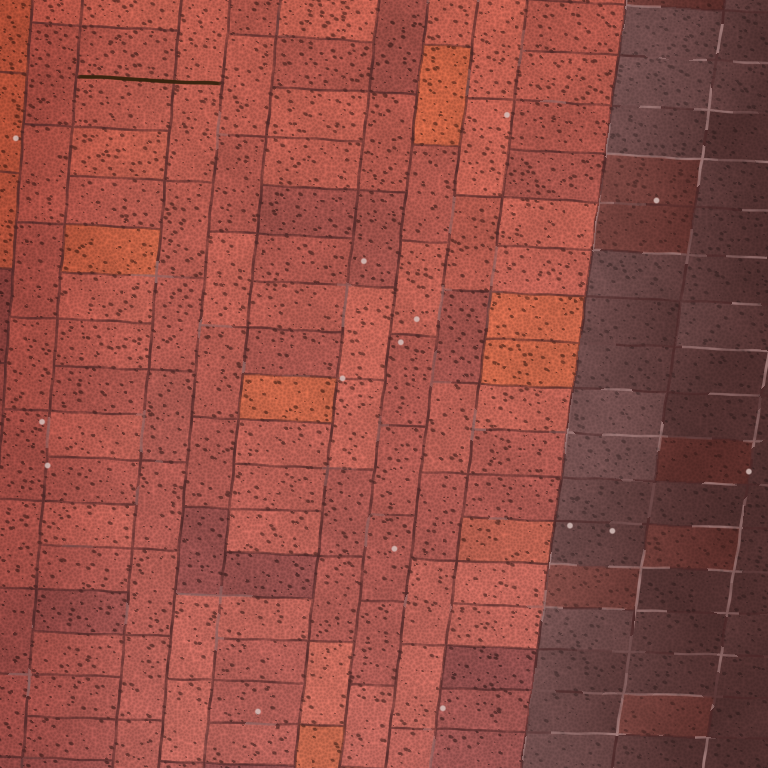
Reproduce this texture procedurally as a three.js fragment shader.

```glsl
// Worn brick paving: red clay bricks in leaning columns beside a dark stacked border.
varying vec2 vUv;

const vec3 CLAY_ROSE = vec3(0.66, 0.35, 0.325);
const vec3 CLAY_WARM = vec3(0.76, 0.41, 0.365);
const vec3 CLAY_BURNT = vec3(0.53, 0.29, 0.29);
const vec3 CLAY_ORANGE = vec3(0.78, 0.41, 0.29);
const vec3 BORDER_DUSK = vec3(0.45, 0.31, 0.305);
const vec3 BORDER_SHADE = vec3(0.31, 0.185, 0.18);
const vec3 JOINT_DARK = vec3(0.29, 0.15, 0.15);
const vec3 JOINT_LIME = vec3(0.67, 0.52, 0.51);
const vec3 MOSS = vec3(0.20, 0.13, 0.05);
const vec3 CHIP = vec3(0.84, 0.75, 0.73);
const float BORDER_START = 11.0;

vec2 hash2(vec2 p) {
  vec3 q = fract(p.xyx * vec3(0.1031, 0.1030, 0.0973));
  q += dot(q, q.yzx + 33.33);
  return fract((q.xx + q.yz) * q.zy);
}

// Cellular noise: x = distance to the nearest point, y = random value of that point
vec2 cells(vec2 p) {
  vec2 cell = floor(p);
  vec2 nearest = vec2(9.0, 0.0);
  for (int j = -1; j <= 1; j++) {
    for (int i = -1; i <= 1; i++) {
      vec2 id = cell + vec2(float(i), float(j));
      float d = length(id + hash2(id) - p);
      if (d < nearest.x) nearest = vec2(d, hash2(id + 71.7).x);
    }
  }
  return nearest;
}

// Layered sines, roughly -1 to 1
float ripple(vec2 p) {
  return 0.5 * sin(p.x + 1.7 * sin(p.y * 0.8))
       + 0.3 * sin(p.y * 2.3 + 1.3 * sin(p.x * 1.9))
       + 0.2 * sin(dot(p, vec2(4.1, 3.3)));
}

// Canvas position to grid units; columns lean and rows tighten downward
vec2 toGrid(vec2 p, float columnWidth) {
  float down = 1.0 - p.y;
  float depth = down - p.x * (0.058 - 0.028 * down);
  float column = (p.x - 0.107 + 0.078 * down) / columnWidth;
  return vec2(column, -0.4 + depth * (14.755 + 1.911 * depth));
}

// Brick holding a grid point: xy = corner, zw = size
vec4 brickAt(vec2 g) {
  float i = floor(g.x);
  float odd = step(8.5, i);
  bool flat2 = odd > 0.5 || (i > -0.5 && i < 7.5 && mod(i, 4.0) < 1.5);
  if (flat2) return vec4(floor((i - odd) / 2.0) * 2.0 + odd, floor(g.y), 2.0, 1.0);
  float stagger = mod(i + 1.0, 2.0);
  return vec4(i, floor((g.y - stagger) / 2.0) * 2.0 + stagger, 1.0, 2.0);
}

float line(float d, float halfWidth) {
  return 1.0 - smoothstep(halfWidth, halfWidth + 0.0019, d);
}

vec3 clayColor(vec2 seed, vec2 p) {
  vec3 c = mix(CLAY_ROSE, CLAY_WARM, seed.x);
  c = mix(c, CLAY_BURNT, 0.85 * smoothstep(0.76, 0.98, seed.y));
  c = mix(c, CLAY_ORANGE, 0.8 * (1.0 - smoothstep(0.04, 0.14, seed.y)));
  c *= mix(vec3(1.0), vec3(1.01, 0.93, 0.86), p.y);
  return c * mix(vec3(0.88, 0.80, 0.80), vec3(1.0), smoothstep(0.0, 0.22, p.x));
}

vec3 borderColor(vec2 seed, vec2 p) {
  float shade = smoothstep(0.76, 1.02, p.x + 0.07 * (1.0 - p.y) + 0.12 * (seed.x - 0.5));
  vec3 c = mix(BORDER_DUSK, BORDER_SHADE, shade);
  return c * mix(vec3(1.0), vec3(1.12, 0.94, 0.88), step(0.88, seed.y));
}

void main() {
  // Layout with slightly uneven edges
  vec2 p = vUv + 0.0011 * vec2(ripple(vUv * 47.0), ripple(vUv.yx * 41.0 + 5.0));
  float down = 1.0 - p.y;
  float columnWidth = 0.0644 - 0.0053 * down;
  vec2 g = toGrid(p, columnWidth);
  vec4 brick = brickAt(g);
  vec2 unit = vec2(columnWidth, 1.0 / (14.755 + 3.82 * down));
  vec2 edge = min(g - brick.xy, brick.xy + brick.zw - g) * unit;
  vec2 seed = hash2(brick.xy + 37.0);
  float border = step(BORDER_START, g.x);

  // Brick faces, stains and grain
  vec3 color = mix(clayColor(seed, vUv), borderColor(seed, vUv), border);
  color *= 1.0 + 0.05 * ripple(vUv * 34.0 + seed * 6.0);
  float grain = cells(vUv * 250.0).x - 0.45;
  color *= 1.0 + grain * mix(0.26, 0.18, border);

  // Slanted pits, denser toward the top
  vec2 pit = cells(vec2(vUv.x + 0.4 * vUv.y, vUv.y * 1.25) * 105.0);
  float radius = 0.34 * smoothstep(0.62 - 0.22 * vUv.y, 1.0, pit.y);
  float pitMask = (1.0 - smoothstep(radius * 0.5, radius + 0.12, pit.x)) * step(0.03, radius);
  color *= 1.0 - pitMask * mix(0.42, 0.25, border);

  // Joints: dark in the clay, streaked with lime in the border
  float wear = 0.72 + 0.28 * ripple(vUv * 63.0);
  float joint = max(line(edge.x, 0.0009) * 0.9, line(edge.y, 0.0006) * 0.8) * wear;
  float streak = cells(vUv * 24.0 + 3.0).y;
  float lime = mix(smoothstep(0.90, 0.95, streak) * 0.65, smoothstep(0.35, 0.75, streak), border);
  color = mix(color, mix(JOINT_DARK, JOINT_LIME, lime), joint);

  // Mossy gap along one row
  float mossSpan = smoothstep(0.0, 0.1, g.x) * (1.0 - smoothstep(2.9, 3.0, g.x));
  color = mix(color, MOSS, line(abs(g.y - 1.0) * unit.y, 0.0014) * mossSpan * 0.9);

  // Sparse pale chips
  vec2 chip = cells(vUv * 17.0 + 9.0);
  float chipMask = (1.0 - smoothstep(0.04, 0.085, chip.x)) * step(0.94, chip.y);
  color = mix(color, CHIP, chipMask * 0.85);

  gl_FragColor = vec4(color, 1.0);
}
```
